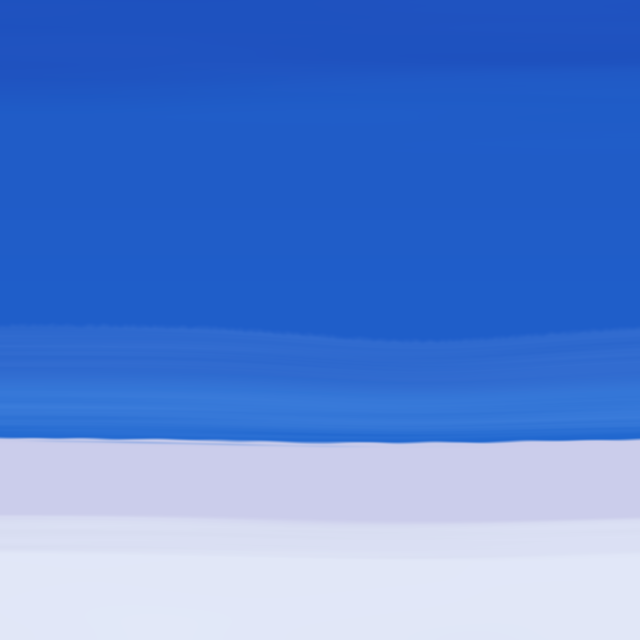
Reproduce this background procedurally as a Shadertoy shader.

```glsl
// Wide brushed bands: deep blue above, a streaked lighter blue strip, then
// lavender and pale white below. Each band edge is a level line with a soft
// dip, and stretched gradient noise supplies the bristle streaks.

const vec3 DEEP_BLUE  = vec3(0.120, 0.322, 0.750);
const vec3 BLUE       = vec3(0.125, 0.362, 0.782);
const vec3 STRIP_TOP  = vec3(0.185, 0.415, 0.810);
const vec3 STRIP_GLOW = vec3(0.212, 0.470, 0.847);
const vec3 STRIP_BASE = vec3(0.135, 0.410, 0.815);
const vec3 LAVENDER   = vec3(0.795, 0.802, 0.920);
const vec3 PALE       = vec3(0.852, 0.872, 0.950);
const vec3 WHITE      = vec3(0.882, 0.906, 0.970);

// Random unit gradient for a lattice point
vec2 gradient(vec2 cell) {
    vec3 p = fract(cell.xyx * vec3(0.1031, 0.1030, 0.0973));
    p += dot(p, p.yzx + 33.33);
    float angle = 6.28318 * fract((p.x + p.y) * p.z);
    return vec2(cos(angle), sin(angle));
}

// Gradient noise, roughly -0.7 to 0.7
float noise(vec2 p) {
    vec2 cell = floor(p), f = fract(p);
    vec2 w = f * f * f * (f * (f * 6.0 - 15.0) + 10.0);
    float a = dot(gradient(cell), f);
    float b = dot(gradient(cell + vec2(1, 0)), f - vec2(1, 0));
    float c = dot(gradient(cell + vec2(0, 1)), f - vec2(0, 1));
    float d = dot(gradient(cell + vec2(1, 1)), f - vec2(1, 1));
    return mix(mix(a, b, w.x), mix(c, d, w.x), w.y);
}

// Layered horizontal bristle marks
float streaks(vec2 p, float density) {
    float sum = 0.0, amp = 0.6;
    for (int i = 0; i < 3; i++) {
        sum += amp * noise(p * vec2(1.6, density) + float(i) * 17.3);
        density *= 1.9;
        amp *= 0.6;
    }
    return sum;
}

// Smooth hollow across the width
float dip(float x, float centre, float width) {
    float d = (x - centre) / width;
    return exp(-d * d);
}

// Coverage below a level, with a given half softness
float below(float y, float level, float softness) {
    return 1.0 - smoothstep(level - softness, level + softness, y);
}

void mainImage(out vec4 fragColor, in vec2 fragCoord) {
    vec2 uv = fragCoord / iResolution.xy;
    float pixel = 1.0 / iResolution.y;
    float sag = dip(uv.x, 0.66, 0.25);
    float lowSag = dip(uv.x, 0.62, 0.35);

    // Upper field with a faint brushed transition
    float skyMark = streaks(uv, 22.0);
    float skyLevel = 0.862 + 0.022 * uv.x + 0.02 * skyMark;
    vec3 color = mix(DEEP_BLUE, BLUE, below(uv.y, skyLevel, 0.035));
    color += 0.010 * skyMark * smoothstep(0.72, 0.86, uv.y);
    color += vec3(-0.003, 0.006, 0.008) * below(uv.y, 0.60, 0.10);

    // Streaked strip, its bristles bending along both of its edges
    float stripTop = 0.491 - 0.024 * sag;
    float stripBase = 0.316 - 0.008 * lowSag;
    float t = (uv.y - stripBase) / (stripTop - stripBase);
    float bristle = streaks(vec2(uv.x, t), 13.0);
    vec3 strip = mix(STRIP_GLOW, STRIP_TOP, smoothstep(0.38, 0.64, t + 0.12 * bristle));
    strip = mix(STRIP_BASE, strip, smoothstep(0.02, 0.20, t + 0.06 * bristle));
    strip += vec3(0.040, 0.034, 0.022) * bristle;
    float feather = 0.003 * noise(uv * vec2(90.0, 60.0));
    color = mix(color, strip, below(uv.y, stripTop + feather, 0.006));

    // Lavender band with a thin frayed rim
    float rim = 0.0025 * noise(uv * vec2(14.0, 80.0));
    float cover = below(uv.y, stripBase + rim, max(0.0032, pixel));
    color = mix(color, LAVENDER, cover);
    float line = uv.y - (stripBase - 0.004 - 0.008 * uv.x * (1.0 - uv.x));
    float lineFade = dip(uv.x, 0.30, 0.25) * (0.6 + noise(uv * vec2(9.0, 40.0)));
    color = mix(color, STRIP_GLOW, 0.30 * cover * lineFade * exp(-pow(line / 0.0022, 2.0)));

    // Pale brushed layer
    float paleMark = streaks(uv + vec2(0.0, 0.010 * lowSag), 55.0);
    float paleLevel = 0.192 - 0.010 * lowSag + 0.007 * paleMark;
    color = mix(color, PALE, below(uv.y, paleLevel, 0.008));
    color += 0.022 * paleMark * below(uv.y, paleLevel, 0.008);

    // White base
    float whiteLevel = 0.138 - 0.010 * dip(uv.x, 0.75, 0.25) + 0.010 * paleMark;
    vec3 base = WHITE + 0.005 * noise(uv * vec2(2.0, 12.0));
    color = mix(color, base, below(uv.y, whiteLevel, 0.008));

    fragColor = vec4(clamp(color, 0.0, 1.0), 1.0);
}
```
